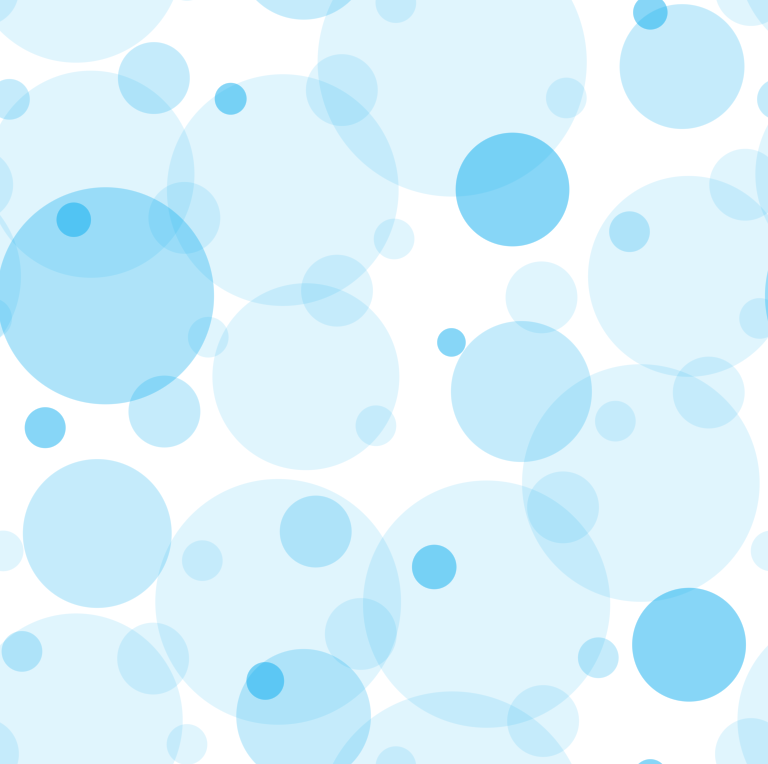
This pattern is drawn by a Shadertoy shader. Its source:

```glsl
const vec3 PAPER = vec3(1.0);
const vec3 INK = vec3(0.0, 0.66, 0.93);
const float WASH_CLARITY = 0.88;                // light kept by one wash of ink
const vec2 SPREAD_STEP = vec2(0.75488, 0.56984); // low-discrepancy stride
const vec2 SPREAD_START = vec2(0.35, 0.20);
const float JITTER = 0.06;

vec3 hash3(float n) {
    return fract(sin(n * vec3(12.71, 31.17, 74.7) + 1.3) * 4375.85);
}

// Evenly spread position inside one tile, slightly disturbed
vec2 scatter(float index, vec2 jitter) {
    return fract(SPREAD_START + index * SPREAD_STEP + JITTER * (jitter - 0.5));
}

// Distance to a circle that repeats with the tile
float wrappedCircle(vec2 p, vec2 center, float radius, vec2 tile) {
    vec2 d = p - center;
    d -= tile * round(d / tile);
    return length(d) - radius;
}

float coverage(float dist, float pixel) {
    return 1.0 - smoothstep(-0.75 * pixel, 0.75 * pixel, dist);
}

// Total washes laid down by one family of discs; ranges are (min, max)
float discLayer(vec2 p, vec2 tile, float pixel, int first, int count,
                vec2 radii, vec2 washes) {
    float total = 0.0;
    for (int i = first; i < first + count; i++) {
        float index = float(i);
        vec3 rnd = hash3(index);
        float radius = mix(radii.x, radii.y, rnd.z);
        float strength = floor(mix(washes.x, washes.y + 0.99, hash3(index + 80.0).x));
        vec2 center = scatter(index, rnd.xy) * tile;
        total += strength * coverage(wrappedCircle(p, center, radius, tile), pixel);
    }
    return total;
}

void mainImage(out vec4 fragColor, in vec2 fragCoord) {
    float pixel = 1.0 / min(iResolution.x, iResolution.y);
    vec2 p = fragCoord * pixel;
    vec2 tile = iResolution.xy * pixel;

    // Wide pale discs
    float washes = discLayer(p, tile, pixel, 0, 9, vec2(0.120, 0.178), vec2(1.0));
    // Medium discs, one large blue disc, and deep accents
    washes += discLayer(p, tile, pixel, 9, 4, vec2(0.080, 0.105), vec2(2.0));
    washes += discLayer(p, tile, pixel, 13, 1, vec2(0.142), vec2(3.0));
    washes += discLayer(p, tile, pixel, 14, 2, vec2(0.060, 0.082), vec2(5.0, 6.0));
    // Small bubbles of two sizes
    washes += discLayer(p, tile, pixel, 16, 14, vec2(0.047), vec2(1.0, 2.0));
    washes += discLayer(p, tile, pixel, 30, 14, vec2(0.0266), vec2(1.0, 2.0));
    // Vivid beads
    washes += discLayer(p, tile, pixel, 44, 7, vec2(0.016, 0.030), vec2(5.0));

    // Stacked translucent washes over paper
    vec3 color = mix(INK, PAPER, pow(WASH_CLARITY, washes));
    fragColor = vec4(color, 1.0);
}
```
